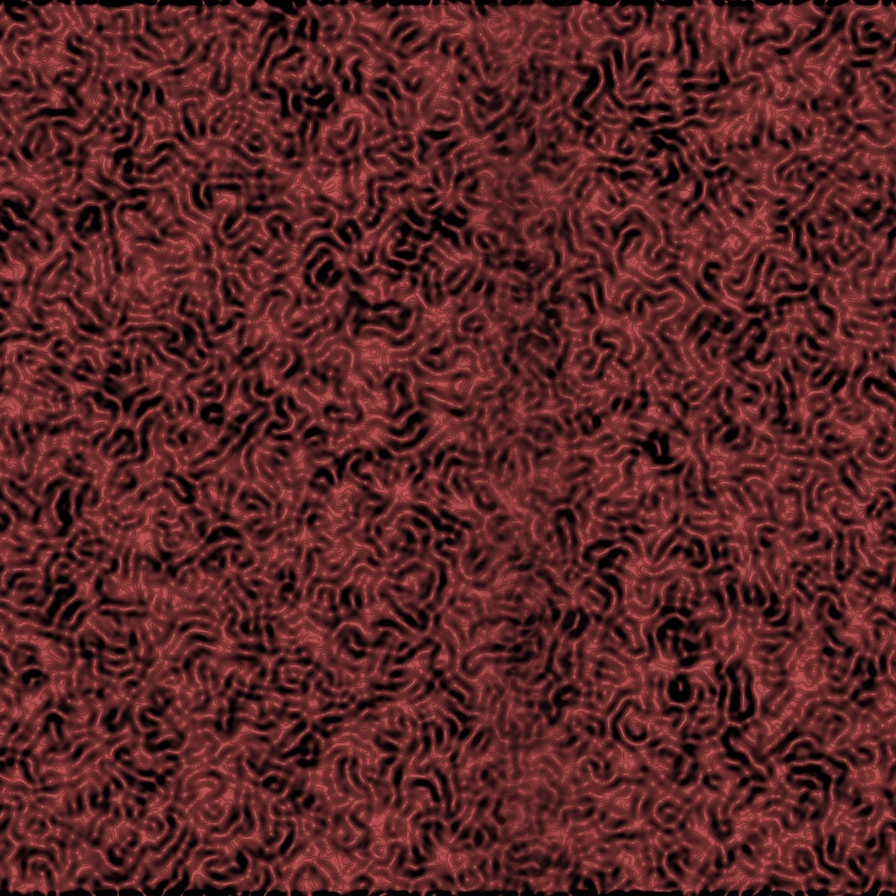
This texture is drawn by a Shadertoy shader. Its source:

```glsl
// Dark wormy squiggles on brick red: the steepness of a smooth random relief
// darkens a red base, and faint height contours trace its flat parts.
// Two reliefs cross-fade in a vertical band, which softens the contrast there.

const float CELLS = 42.0;           // relief cells per canvas height
const float SECOND_SCALE = 1.2;     // relative frequency of the second layer
const float STEEP_GAIN = 0.45;      // darkness per unit of slope
const float CLUSTER_CELLS = 8.0;    // patches of stronger and weaker lines
const float CLUSTER_AMOUNT = 0.35;
const float CONTOUR_STEP = 0.075;   // height between contour lines
const float CONTOUR_WIDTH = 0.0008; // half width, in canvas heights
const float CONTOUR_DEPTH = 0.15;
const vec2 FADE_BAND = vec2(0.49, 0.68);
const float RIM = 0.008;            // dark dashes on top and bottom rims
const vec3 RED = vec3(0.755, 0.297, 0.297);
const vec3 HIGHLIGHT = vec3(0.0, 0.03, 0.04);
const mat2 TURN = mat2(0.8, 0.6, -0.6, 0.8);

// Integer hash giving a unit vector for each lattice point
vec2 latticeVector(ivec2 cell) {
    uvec2 v = uvec2(cell + 4096) * 1664525u + 1013904223u;
    v.x += v.y * 1664525u;
    v.y += v.x * 1664525u;
    v ^= v >> 16u;
    v.x += v.y * 1664525u;
    v.y += v.x * 1664525u;
    v ^= v >> 16u;
    return normalize(vec2(v & 65535u) / 32767.5 - 1.0 + 0.00001);
}

// Gradient noise: x is the height, yz its exact slope
vec3 relief(vec2 p) {
    ivec2 cell = ivec2(floor(p));
    vec2 f = fract(p);
    vec2 u = f * f * f * (f * (f * 6.0 - 15.0) + 10.0);
    vec2 du = 30.0 * f * f * (f - 1.0) * (f - 1.0);
    vec3 sum = vec3(0.0);
    for (int j = 0; j < 2; j++) {
        for (int i = 0; i < 2; i++) {
            vec2 corner = vec2(i, j);
            vec2 g = latticeVector(cell + ivec2(i, j));
            float ramp = dot(g, f - corner);
            vec2 w = mix(1.0 - u, u, corner);
            vec2 dw = du * (2.0 * corner - 1.0);
            sum += vec3(w.x * w.y * ramp,
                        w.x * w.y * g + ramp * vec2(dw.x * w.y, w.x * dw.y));
        }
    }
    return sum;
}

// Brightness of one relief, 0 on steep slopes and 1 on flats
float reliefShade(vec2 p, float gain, float pixel) {
    vec2 q = p * CELLS;
    vec3 a = relief(q);
    vec3 b = relief(TURN * q * SECOND_SCALE + 37.3);
    float height = a.x + b.x / SECOND_SCALE;
    float slope = length(a.yz + b.yz * TURN);
    float steep = slope * gain;

    // Thin contour lines, fading out where the slope is already dark
    float offset = abs(fract(height / CONTOUR_STEP) - 0.5) * CONTOUR_STEP;
    float dist = offset / (max(slope, 0.12) * CELLS);
    float line = 1.0 - smoothstep(CONTOUR_WIDTH - 0.5 * pixel,
                                  CONTOUR_WIDTH + 0.5 * pixel, dist);
    line *= 1.0 - smoothstep(0.2, 0.6, steep);
    return clamp(1.0 - steep - CONTOUR_DEPTH * line, 0.0, 1.0);
}

void mainImage(out vec4 fragColor, in vec2 fragCoord) {
    vec2 p = fragCoord / iResolution.y;
    float pixel = 1.0 / iResolution.y;

    // Local strength of the dark lines
    float gain = STEEP_GAIN * (1.0 + CLUSTER_AMOUNT * relief(p * CLUSTER_CELLS + 11.7).x);
    float rimDistance = min(p.y, 1.0 - p.y);
    gain *= 1.0 + 1.6 * (1.0 - smoothstep(0.3 * RIM, RIM, rimDistance));

    // Cross-fade between two independent reliefs
    float fade = smoothstep(FADE_BAND.x, FADE_BAND.y, p.x);
    float shade = mix(reliefShade(p, gain, pixel),
                      reliefShade(p + vec2(5.37, 2.91), gain, pixel), fade);

    vec3 color = RED * shade + HIGHLIGHT * pow(shade, 4.0);
    fragColor = vec4(color, 1.0);
}
```
